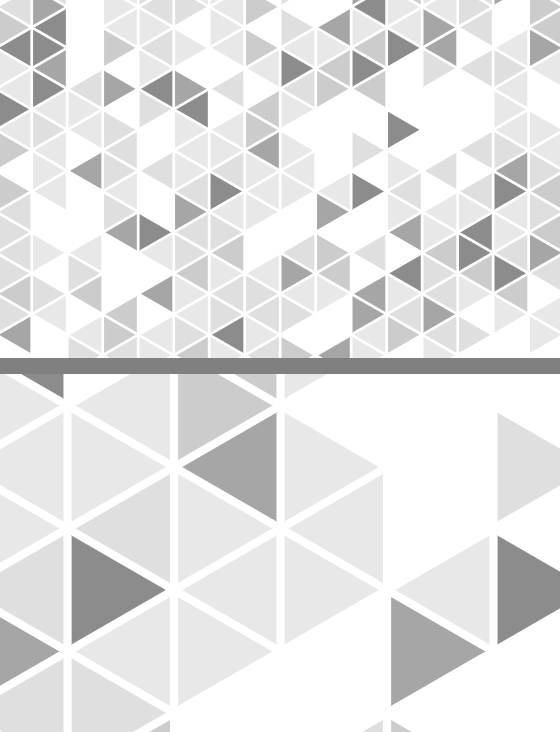
Top: the whole. Bottom: its middle third, enlarged.
Reproduce this pattern procedurally as a Shadertoy shader.

```glsl
// Mosaic of grey triangles pointing left and right, with white gaps and empty cells.

const float COLUMNS      = 15.777;             // triangle columns across the canvas
const vec2  ANCHOR       = vec2(0.005, 0.23);  // lattice vertex nearest the centre, in columns
const float HALF_GAP     = 0.0384;             // inset of every edge, in columns
const float EMPTY_SHARE  = 0.36;               // average share of blank cells
const float CLUSTERING   = 0.9;                // how strongly blank cells group together
const float CLUSTER_SIZE = 1.8;                // size of the groups, in columns
const float FACING_BIAS  = 0.055;              // right-pointing cells are darker more often
const uint  SEED         = 17u;

const vec3 WHITE   = vec3(1.0);
const vec3 PALE    = vec3(0.91);
const vec3 LIGHT   = vec3(0.875);
const vec3 SILVER  = vec3(0.80);
const vec3 MIDGREY = vec3(0.65);
const vec3 DARK    = vec3(0.55);

const float SQRT3 = 1.73205;

// Integer hash of a cell and a channel, in 0..1
float hash(ivec2 cell, uint channel) {
    uint h = uint(cell.x) * 0x9E3779B1u ^ uint(cell.y) * 0x85EBCA77u
           ^ (channel + SEED) * 0xC2B2AE3Du;
    h = (h ^ (h >> 16)) * 0x7FEB352Du;
    h = (h ^ (h >> 15)) * 0x846CA68Bu;
    h ^= h >> 16;
    return float(h >> 8) / exp2(24.0);
}

float valueNoise(vec2 p) {
    ivec2 i = ivec2(floor(p));
    vec2 f = fract(p);
    f = f * f * (3.0 - 2.0 * f);
    return mix(mix(hash(i, 0u), hash(i + ivec2(1, 0), 0u), f.x),
               mix(hash(i + ivec2(0, 1), 0u), hash(i + ivec2(1, 1), 0u), f.x), f.y);
}

// Grey of a filled cell; facing is +1 for right-pointing, -1 for left-pointing
vec3 toneColor(float t, float facing) {
    float shift = FACING_BIAS * facing;
    if (t < 0.38) return PALE;
    if (t < 0.62) return LIGHT;
    if (t < 0.76 - shift) return SILVER;
    if (t < 0.88 - shift) return MIDGREY;
    return DARK;
}

void mainImage(out vec4 fragColor, in vec2 fragCoord) {
    float pixel = COLUMNS / iResolution.x;
    vec2 p = (fragCoord - 0.5 * iResolution.xy) * pixel - ANCHOR;

    // Two slanted line families; their sum is the vertical family
    vec2 slant = 0.5 * vec2(p.x + SQRT3 * p.y, p.x - SQRT3 * p.y);
    vec2 rhombus = floor(slant);
    vec2 f = slant - rhombus;

    // Each rhombus splits into a left- and a right-pointing triangle
    bool pointsRight = f.x + f.y > 1.0;
    vec2 inner = pointsRight ? 1.0 - f : f;
    float edge = min(min(inner.x, inner.y), 1.0 - inner.x - inner.y);
    float coverage = clamp((edge - HALF_GAP) / pixel + 0.5, 0.0, 1.0);

    // Blank cells gather in patches
    vec2 c = rhombus + (pointsRight ? 2.0 : 1.0) / 3.0;
    vec2 middle = vec2(c.x + c.y, (c.x - c.y) / SQRT3);
    float emptyChance = EMPTY_SHARE
                      + CLUSTERING * (valueNoise(middle / CLUSTER_SIZE) - 0.5);

    // Random tone per triangle
    ivec2 cell = ivec2(rhombus);
    uint side = pointsRight ? 1u : 2u;
    vec3 tone = toneColor(hash(cell, side + 2u), pointsRight ? 1.0 : -1.0);
    if (hash(cell, side) < emptyChance) tone = WHITE;

    fragColor = vec4(mix(WHITE, tone, coverage), 1.0);
}
```
